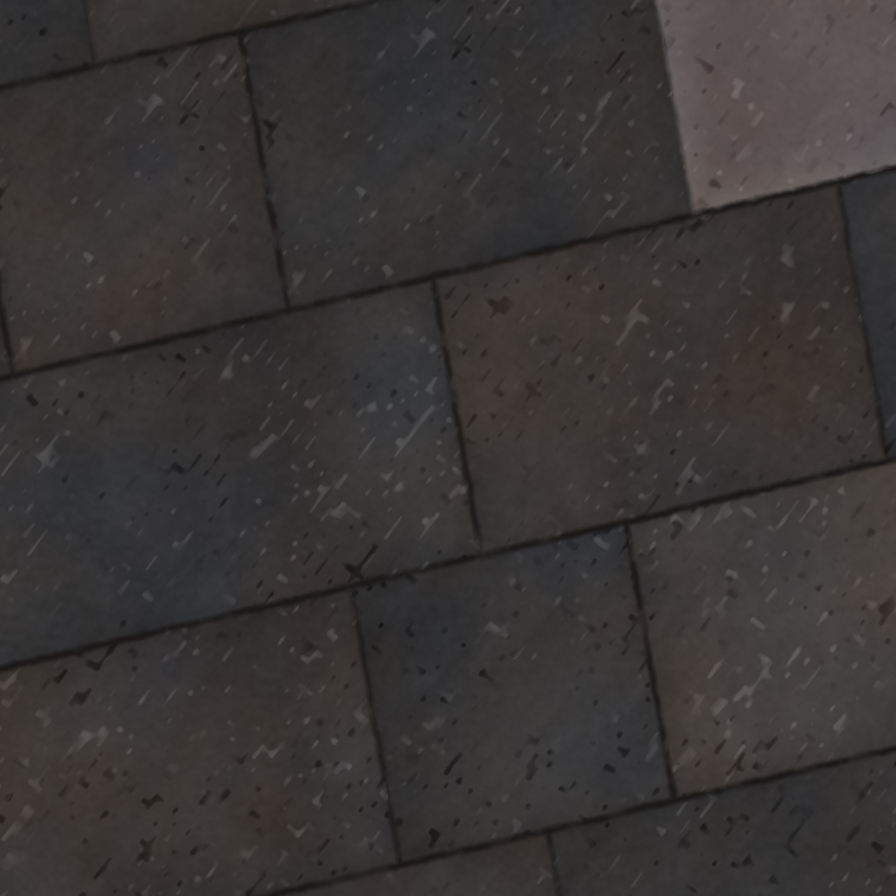
A Shadertoy shader for this texture:

```glsl
// Tilted courses of dark weathered slate tiles with thin joints and one pale tile.

const vec3 WARM_SLATE = vec3(0.230, 0.212, 0.205);
const vec3 COOL_SLATE = vec3(0.211, 0.204, 0.205);
const vec3 PALE_SLATE = vec3(0.350, 0.308, 0.310);
const vec3 JOINT_DARK = vec3(0.105, 0.095, 0.090);

const float TILT = 0.231;          // radians
const float COURSE_HEIGHT = 0.3155;
const float LONG_TILE = 0.465;

float hash(vec2 p) {
    return fract(sin(dot(p, vec2(127.1, 311.7))) * 43758.5453);
}

float noise(vec2 p) {
    vec2 cell = floor(p), f = fract(p);
    f = f * f * (3.0 - 2.0 * f);
    float low = mix(hash(cell), hash(cell + vec2(1, 0)), f.x);
    float high = mix(hash(cell + vec2(0, 1)), hash(cell + vec2(1, 1)), f.x);
    return mix(low, high, f.y);
}

float fbm(vec2 p) {
    float sum = 0.0, weight = 0.5;
    for (int i = 0; i < 4; i++) {
        sum += weight * noise(p);
        p = mat2(1.6, 1.2, -1.2, 1.6) * p + 7.3;
        weight *= 0.5;
    }
    return sum / 0.9375;
}

// Soft irregular flecks, gathered where the patch noise is high.
float flecks(vec2 p) {
    float patches = smoothstep(0.25, 0.75, noise(p * 0.13 + 17.0));
    return smoothstep(0.74, 0.98, noise(p)) * patches;
}

float jointLine(float dist, float halfWidth, float pixel) {
    return 1.0 - smoothstep(0.0, halfWidth + pixel, dist);
}

// Returns tile number, distance to its left side and distance to its right side.
vec3 tileInCourse(float along, float course) {
    float otherTile = mod(course, 2.0) < 0.5 ? 0.315 : 0.6;
    float start = 0.766 - 0.147 * course - 0.31 * step(course, -0.5);
    float period = LONG_TILE + otherTile;
    float turn = floor((along - start) / period);
    float x = along - start - turn * period;
    return x < LONG_TILE ? vec3(2.0 * turn, x, LONG_TILE - x)
                         : vec3(2.0 * turn + 1.0, x - LONG_TILE, period - x);
}

vec3 slateColor(vec2 id) {
    float flip = step(1.5, mod(id.y, 3.0));
    float cool = mod(id.x + flip, 2.0);
    float lift = 0.034 * float(id == vec2(0.0, 0.0));
    return mix(WARM_SLATE, COOL_SLATE, cool) + lift + 0.010 * (hash(id + 4.0) - 0.5);
}

// Cloudy stains, slanted streaks, fine grain and flecks on a tile face.
vec3 weather(vec3 color, vec2 p, vec2 id) {
    vec2 q = p + 5.0 * vec2(hash(id), hash(id + 9.0));
    vec2 slant = mat2(0.6, -0.8, 0.8, 0.6) * q;
    float cloud = fbm(q * 6.0) - 0.5;
    float hue = fbm(q * 8.0 + 20.0) - 0.5;
    float streak = fbm(slant * vec2(26.0, 55.0)) - 0.5;
    float grain = fbm(q * 140.0) - 0.5;
    color += 0.085 * cloud + 0.030 * streak + 0.034 * grain;
    color += hue * vec3(0.040, 0.0, -0.045);
    color += 0.10 * flecks(slant * vec2(75.0, 130.0));
    color -= 0.09 * flecks(slant * vec2(80.0, 115.0) + 31.0);
    return color;
}

void mainImage(out vec4 fragColor, in vec2 fragCoord) {
    float pixel = 1.0 / iResolution.y;
    vec2 p = fragCoord * pixel;

    // Rotate into the courses; fine wobble makes the edges ragged.
    float c = cos(TILT), s = sin(TILT);
    vec2 q = vec2(c * p.x + s * p.y, c * p.y - s * p.x);
    vec2 wobble = vec2(fbm(p * 70.0), fbm(p * 70.0 + 40.0)) - 0.5;
    q += 0.004 * wobble;

    float height = (q.y + 0.069) / COURSE_HEIGHT;
    float course = floor(height);
    float rise = height - course;
    vec3 tile = tileInCourse(q.x - 0.018 * (rise - 0.5), course);
    vec2 id = vec2(tile.x, course);

    float sideDist = min(tile.y, tile.z);
    float bedDist = min(rise, 1.0 - rise) * COURSE_HEIGHT;
    float edgeDist = min(sideDist, bedDist);
    vec2 jointId = id + vec2(step(tile.z, tile.y), 0.0);

    // The pale tile has a bright worn rim and blends softly over its left side.
    bool paleJoint = jointId == vec2(1.0, 2.0);
    bool paleTile = id == vec2(1.0, 2.0);
    float inside = paleTile ? tile.y : -sideDist;
    float paleness = smoothstep(-0.005, 0.005, inside) * float(paleTile || paleJoint);
    vec3 paleFace = PALE_SLATE + vec3(0.065, 0.08, 0.075) * exp(-edgeDist / 0.028);
    vec3 darkFace = slateColor(id) * (1.0 - 0.12 * exp(-edgeDist / 0.018));
    vec3 color = weather(mix(darkFace, paleFace, paleness), p, id);

    // Dark joints, soft and broken along their length.
    float gaps = smoothstep(0.25, 0.6, fbm(p * 45.0 + 3.0));
    float bed = jointLine(bedDist, 0.0062, pixel) * mix(0.6, 1.0, gaps);
    float side = jointLine(sideDist, 0.0056, pixel) * mix(0.3, 0.95, gaps);
    side *= mix(0.65, 1.0, hash(jointId + 2.0)) * float(!paleJoint);
    color = mix(color, JOINT_DARK, max(bed, side));

    fragColor = vec4(clamp(color, 0.0, 1.0), 1.0);
}
```
